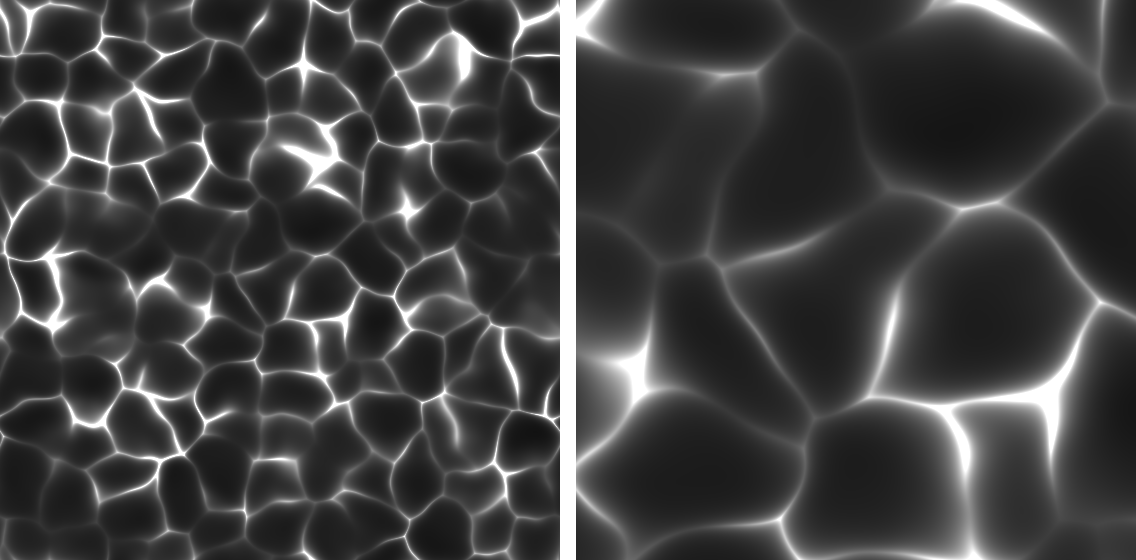
Left: the whole. Right: its middle third, enlarged.
A Shadertoy shader for this texture:

```glsl
// Tiling grey web of glowing, unevenly focused ridges around dark rounded cells.

const int CELLS = 11;

// Integer hash: three values from 0 to 1 for a wrapped lattice point.
vec3 hash3(ivec2 cell, int period, uint seed) {
    uvec2 c = uvec2((cell + 4 * period) % period);
    uvec3 h = uvec3(c, seed) * 1664525u + 1013904223u;
    for (int i = 0; i < 2; i++) {
        h.x += h.y * h.z;
        h.y += h.z * h.x;
        h.z += h.x * h.y;
        h ^= h >> 16u;
    }
    return vec3(h & 0xffffu) / 65535.0;
}

float cornerSlope(ivec2 corner, vec2 offset, int period, uint seed) {
    float angle = 6.28318 * hash3(corner, period, seed).x;
    return dot(vec2(cos(angle), sin(angle)), offset);
}

// Gradient noise that repeats after a whole number of lattice steps.
float gradientNoise(vec2 uv, int period, uint seed) {
    vec2 p = uv * float(period);
    ivec2 i = ivec2(floor(p));
    vec2 f = fract(p);
    vec2 u = f * f * f * (f * (f * 6.0 - 15.0) + 10.0);
    float low = mix(cornerSlope(i, f, period, seed),
                    cornerSlope(i + ivec2(1, 0), f - vec2(1, 0), period, seed), u.x);
    float high = mix(cornerSlope(i + ivec2(0, 1), f - vec2(0, 1), period, seed),
                     cornerSlope(i + ivec2(1, 1), f - vec2(1, 1), period, seed), u.x);
    return mix(low, high, u.y);
}

// Squared distance to a cell's site, with a random offset to vary cell size.
float siteDistance(vec2 p, ivec2 cell) {
    vec3 site = hash3(cell, CELLS, 7u);
    vec2 r = vec2(cell) + 0.06 + 0.88 * site.xy - p;
    float d = sqrt(dot(r, r) + 0.02) + 0.2 * (site.z - 0.5);
    return d * d;
}

// Light from a ridge: a narrow peak with a wide tail that fades to nothing.
float ridgeGlow(float edge, float blur) {
    float fade = max(0.0, 1.0 - edge / 0.8);
    float softEdge = sqrt(edge * edge + 0.00003 + 0.12 * blur * blur);
    return fade * fade / (softEdge + blur);
}

void mainImage(out vec4 fragColor, in vec2 fragCoord) {
    vec2 uv = fragCoord / iResolution.xy;

    // Bend the cell walls.
    vec2 bend = vec2(gradientNoise(uv, 9, 11u), gradientNoise(uv, 9, 23u));
    vec2 fineBend = vec2(gradientNoise(uv, 19, 53u), gradientNoise(uv, 19, 61u));
    vec2 p = uv * float(CELLS) + 0.42 * bend + 0.12 * fineBend;
    ivec2 home = ivec2(floor(p));

    // Squared distances to the surrounding sites and the nearest of them.
    float distances[25];
    float nearest = 10.0;
    for (int k = 0; k < 25; k++) {
        distances[k] = siteDistance(p, home + ivec2(k % 5, k / 5) - 2);
        nearest = min(nearest, distances[k]);
    }

    // Local focus: sharp bright ridges in places, soft dim ones elsewhere.
    float focus = 0.75 * gradientNoise(uv, 6, 37u) + 0.8 * gradientNoise(uv, 13, 41u);
    float blur = 0.045 * exp(-3.0 * focus);
    float strength = 0.0185 * exp(1.1 * focus);

    // Add up the ridges, leaving out the nearest site against itself.
    float glow = -ridgeGlow(0.0, blur);
    for (int k = 0; k < 25; k++) {
        glow += ridgeGlow(0.5 * (distances[k] - nearest), blur);
    }

    float light = 0.085 - 0.04 * focus + strength * glow;
    fragColor = vec4(vec3(clamp(light, 0.0, 1.0)), 1.0);
}
```
